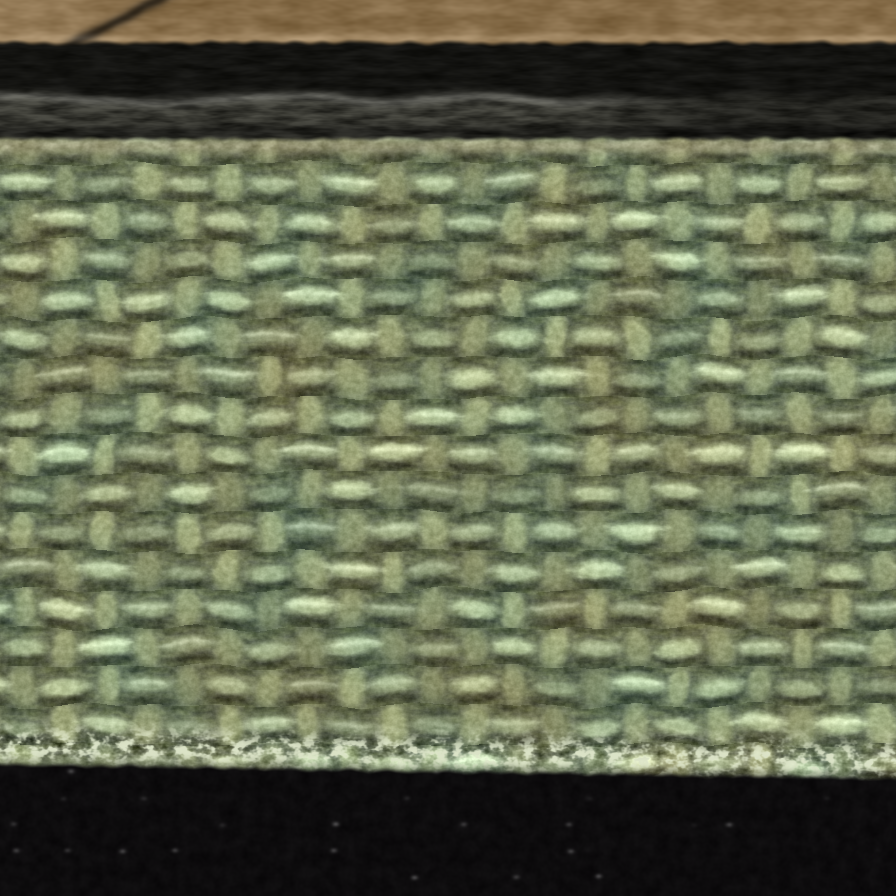
Reproduce this texture procedurally as a Shadertoy shader.

```glsl
// Green plain-weave cloth band with a bright lower rim, between a glossy dark strip and black.

const vec2 WEAVE_ORIGIN = vec2(0.3464, 0.5365);
const vec2 WEAVE_PITCH = vec2(0.0456, 0.0432);
const float WEAVE_WOBBLE = 0.009;
const float CLOTH_TOP = 0.845;
const float CLOTH_LEFT = 0.147;
const float CLOTH_RIGHT = 0.131;
const float TAN_EDGE = 0.952;
const float SOFT = 0.0035;
const float SPECK_GRID = 34.0;

const vec3 GAP = vec3(0.33, 0.36, 0.29);
const vec3 FIBRE = vec3(0.49, 0.53, 0.39);
const vec3 WARP = vec3(0.60, 0.64, 0.47);
const vec3 WEFT = vec3(0.68, 0.74, 0.57);
const vec3 GLINT = vec3(0.86, 0.89, 0.78);
const vec3 BLACK = vec3(0.05, 0.045, 0.05);
const vec3 GLOSS = vec3(0.27, 0.27, 0.24);
const vec3 TAN = vec3(0.52, 0.42, 0.28);

vec2 hash2(vec2 p) {
    vec3 q = fract(p.xyx * vec3(0.1031, 0.1030, 0.0973));
    q += dot(q, q.yzx + 33.33);
    return fract((q.xx + q.yz) * q.zy);
}

vec2 gradientAt(vec2 cell) {
    float angle = 6.2832 * hash2(cell).x;
    return vec2(cos(angle), sin(angle));
}

// Gradient noise, about -0.7 to 0.7.
float noise(vec2 p) {
    vec2 i = floor(p), f = p - i;
    vec2 w = f * f * f * (f * (f * 6.0 - 15.0) + 10.0);
    vec2 e = vec2(0.0, 1.0);
    float low = mix(dot(gradientAt(i), f), dot(gradientAt(i + e.yx), f - e.yx), w.x);
    float high = mix(dot(gradientAt(i + e), f - e), dot(gradientAt(i + 1.0), f - 1.0), w.x);
    return mix(low, high, w.y);
}

float fbm(vec2 p) {
    float sum = 0.0, amp = 1.0;
    for (int i = 0; i < 3; i++) {
        sum += amp * noise(p);
        p = p * 2.03 + 17.1;
        amp *= 0.55;
    }
    return sum;
}

float bump(float x, float width) { return exp(-x * x / (width * width)); }

vec3 weave(vec2 uv) {
    vec2 wobble = vec2(noise(uv * vec2(13.0, 21.0)), noise(uv * vec2(16.0, 10.0) + 40.0));
    vec2 g = (uv + WEAVE_WOBBLE * wobble - WEAVE_ORIGIN) / WEAVE_PITCH;
    float row = floor(g.y + 0.5);
    float y = g.y - row;
    float u = g.x + mod(row, 2.0);
    float warpX = u - 2.0 * floor(u * 0.5 + 0.5);
    float weftX = 1.0 - abs(warpX);
    vec2 warpRand = hash2(vec2(floor(u * 0.5 + 0.5), row) + 60.0);
    vec2 weftRand = hash2(vec2(floor(u * 0.5), row) + 130.0);

    // Loose fibres and dark gaps behind the yarns
    float streak = fbm(uv * vec2(40.0, 105.0));
    float grain = fbm(uv * vec2(115.0, 130.0));
    vec3 col = mix(GAP, FIBRE, clamp(0.52 + 0.75 * streak, 0.0, 1.0));
    col -= 0.09 * bump(abs(y) - 0.45, 0.13) * smoothstep(0.2, 0.7, weftX * -1.0 + 1.0);
    col *= 1.0 - 0.28 * bump(y + 0.33, 0.12) * smoothstep(0.85, 0.3, weftX);

    // Rounded vertical yarns, then thin shining horizontal yarns
    vec2 warpSize = vec2(0.30 + 0.13 * warpRand.x, 0.50 + 0.12 * warpRand.y);
    float warp = 1.0 - smoothstep(0.5, 1.15, length(vec2(warpX, y) / warpSize) + 0.28 * streak);
    col = mix(col, WARP * (0.87 + 0.24 * warpRand.y + 0.1 * y), 0.88 * warp);
    vec2 weftSize = vec2(0.58 + 0.22 * weftRand.x, 0.20 + 0.08 * weftRand.y);
    vec2 q = vec2(weftX, y - 0.12 * (weftRand.x - 0.5)) / weftSize;
    float weft = 1.0 - smoothstep(0.45, 1.2, length(q) + 0.3 * streak);
    col = mix(col, WEFT * (0.78 + 0.32 * weftRand.y), 0.9 * weft);
    col += 0.18 * weftRand.x * weft * bump(q.y - 0.2, 0.35);

    // Cool and warm drift, and fine grain
    col += vec3(-0.025, 0.005, 0.02) * 2.0 * noise(uv * 11.0 + 8.0);
    return col + 0.10 * grain;
}

vec3 cloth(vec2 uv, float fromBottom) {
    vec3 col = weave(uv);
    float sparkle = fbm(uv * vec2(62.0, 85.0) + 5.0);
    float rim = bump(fromBottom - 0.020, 0.019);
    col += rim * (0.12 + 0.40 * sparkle);
    col = mix(col, GLINT, rim * smoothstep(0.05, 0.55, sparkle + 0.12));
    col *= 1.0 - 0.22 * bump(fromBottom - 0.002, 0.006);
    float selvage = bump(uv.y - CLOTH_TOP + 0.008, 0.009);
    return mix(col, vec3(0.60, 0.58, 0.46) + 0.25 * sparkle, 0.65 * selvage);
}

vec3 glossStrip(vec2 uv) {
    float ripple = 0.010 * noise(uv * vec2(9.0, 3.0));
    float streak = fbm(uv * vec2(22.0, 110.0));
    float sheen = smoothstep(0.902, 0.885, uv.y + ripple) * mix(1.0, 0.45, smoothstep(0.6, 0.85, uv.x));
    vec3 col = mix(vec3(0.075, 0.075, 0.065), GLOSS, sheen * clamp(0.75 + 0.6 * streak, 0.0, 1.0));
    col += 0.14 * bump(uv.y + ripple - 0.889, 0.005) * smoothstep(0.8, 0.6, uv.x);
    col *= 1.0 - 0.45 * bump(uv.y - 0.852, 0.008);
    return max(col + 0.05 * streak, 0.02);
}

vec3 tanStrip(vec2 uv) {
    vec3 col = TAN + 0.10 * fbm(uv * vec2(20.0, 60.0)) + 0.06 * smoothstep(0.25, 0.0, uv.x);
    float crease = uv.x - 0.085 - 1.9 * (uv.y - TAN_EDGE) - 0.006 * noise(uv * 40.0);
    col *= 1.0 - 0.65 * bump(crease, 0.014);
    return col + 0.12 * bump(uv.y - TAN_EDGE - 0.005, 0.005);
}

vec3 blackGround(vec2 uv) {
    vec2 cell = floor(uv * SPECK_GRID), rnd = hash2(cell + 9.0);
    vec2 d = fract(uv * SPECK_GRID) - 0.25 - 0.5 * rnd.yx;
    float speck = bump(length(d * vec2(1.0, 1.4)), 0.13) * step(0.86, rnd.x);
    return BLACK + 0.025 * fbm(uv * 60.0) + 0.22 * rnd.y * speck;
}

void mainImage(out vec4 fragColor, in vec2 fragCoord) {
    vec2 uv = fragCoord / iResolution.xy;
    float fray = 0.004 * noise(uv * vec2(45.0, 8.0));
    float fromBottom = uv.y - mix(CLOTH_LEFT, CLOTH_RIGHT, uv.x) + fray;
    vec3 col = mix(blackGround(uv), cloth(uv, fromBottom), smoothstep(-SOFT, SOFT, fromBottom));
    col = mix(col, glossStrip(uv), smoothstep(-SOFT, SOFT, uv.y - CLOTH_TOP + fray));
    col = mix(col, tanStrip(uv), smoothstep(-SOFT, SOFT, uv.y - TAN_EDGE + fray));
    fragColor = vec4(clamp(col, 0.0, 1.0), 1.0);
}
```
